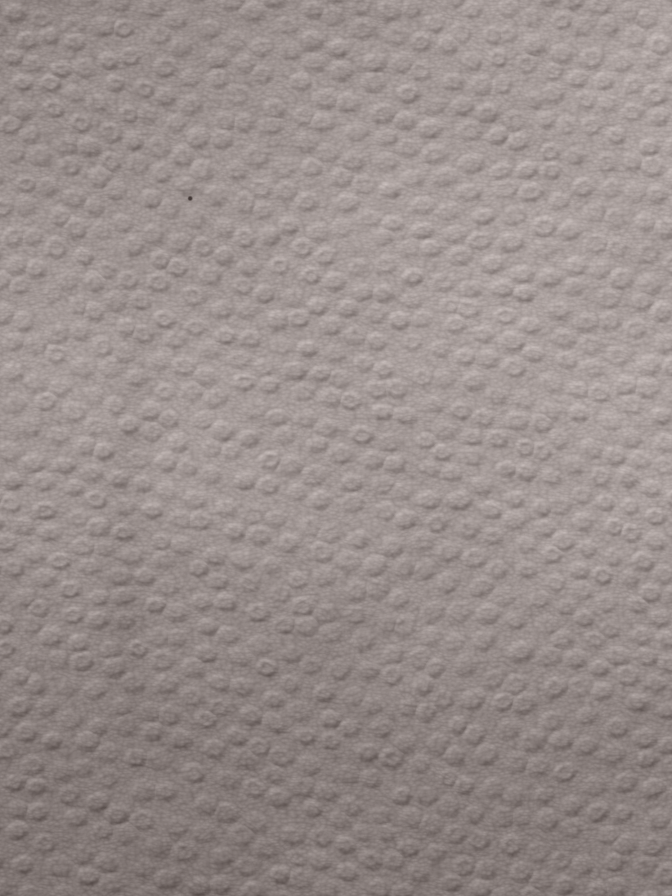
Reproduce this texture procedurally as a WebGL 1 fragment shader.

```glsl
precision highp float;
uniform vec2 u_resolution;

const vec2 DOT_GRID = vec2(23.0, 26.0);
const vec2 LIGHT_DIR = vec2(-0.40, 0.917);
const vec3 PAPER_TINT = vec3(0.0, -0.040, -0.050);

vec2 hash2(vec2 cell) {
  vec2 k = vec2(dot(cell, vec2(127.1, 311.7)), dot(cell, vec2(269.5, 183.3)));
  return fract(sin(k) * 43758.547);
}

// Distance to the nearest scattered point
float cellular(vec2 p) {
  vec2 base = floor(p);
  float nearest = 2.0;
  for (int j = -1; j <= 1; j++) {
    for (int i = -1; i <= 1; i++) {
      vec2 cell = base + vec2(float(i), float(j));
      nearest = min(nearest, length(cell + hash2(cell) - p));
    }
  }
  return nearest;
}

// Soft irregular undulation, about -1 to 1
float waves(vec2 p) {
  float a = sin(p.x + 1.7 * sin(p.y * 0.7 + 0.4));
  float b = sin(p.y * 1.3 + 1.4 * sin(p.x * 0.8 + 2.1));
  float c = sin((p.x + p.y) * 1.9 + 1.2 * a);
  return 0.4 * a + 0.4 * b + 0.2 * c;
}

// One embossed dome, with an optional sunken top
float dome(vec2 offset, float radius, float dimple) {
  float d = length(offset * vec2(0.92, 1.1)) / radius;
  float body = smoothstep(1.25, 0.45, d);
  return body - dimple * smoothstep(0.80, 0.25, d);
}

// Staggered, jittered, slanting rows of domes
float embossing(vec2 p) {
  vec2 bend = vec2(waves(p * 7.0), waves(p.yx * 6.0 + 3.0));
  vec2 q = (p + 0.016 * bend) * DOT_GRID;
  q += vec2(-0.24 * q.y, 0.30 * q.x);
  float height = 0.0;
  for (int j = -1; j <= 1; j++) {
    float row = floor(q.y) + float(j);
    float stagger = 0.5 * mod(row, 2.0);
    for (int i = -1; i <= 1; i++) {
      vec2 cell = vec2(floor(q.x - stagger) + float(i), row);
      vec2 jitter = 0.46 * (hash2(cell) - 0.5);
      vec2 local = q - cell - vec2(stagger + 0.5, 0.5) - jitter;
      vec2 offset = vec2(local.x + 0.24 * local.y, local.y - 0.30 * local.x);
      offset /= 1.07 * DOT_GRID;
      vec2 kind = hash2(cell + 57.0);
      float radius = mix(0.0135, 0.0165, kind.x);
      float dimple = 0.45 * smoothstep(0.45, 0.95, kind.y);
      float strength = mix(0.55, 1.0, hash2(cell + 91.0).x);
      height = max(height, strength * dome(offset, radius, dimple));
    }
  }
  return height;
}

float surface(vec2 p) {
  float wrinkles = 0.24 * waves(p * vec2(42.0, 70.0));
  return embossing(p) + wrinkles + 0.6 * waves(p * 21.0 + 5.0);
}

// Brightness of slopes facing the light
float relief(vec2 p, float span) {
  vec2 halfStep = 0.5 * span * LIGHT_DIR;
  return surface(p - halfStep) - surface(p + halfStep);
}

// Fine, mostly horizontal paper fibres
float fibres(vec2 p) {
  vec2 bent = p + 0.003 * vec2(waves(p * 40.0), waves(p * 55.0));
  float strands = cellular(bent * vec2(80.0, 190.0));
  float grain = cellular(bent.yx * vec2(190.0, 150.0) + 17.0);
  return 0.55 * strands + 0.45 * grain - 0.46;
}

// Broad light falloff over the sheet
float illumination(vec2 uv) {
  float light = mix(0.505, 0.648, smoothstep(0.0, 0.6, uv.y));
  light -= 0.070 * smoothstep(0.6, 1.0, uv.y) * (1.0 - uv.x);
  return light + 0.035 * (uv.x - 0.5);
}

// Faint upright fold
float crease(vec2 uv, float centre, float width) {
  float d = (uv.x - centre - 0.012 * sin(uv.y * 13.0)) / width;
  float extent = smoothstep(0.12, 0.3, uv.y) * smoothstep(0.75, 0.5, uv.y);
  return exp(-d * d) * extent;
}

float speck(vec2 p, vec2 centre, float radius) {
  return smoothstep(radius * 1.4, radius * 0.4, length(p - centre));
}

void main() {
  vec2 uv = gl_FragCoord.xy / u_resolution;
  vec2 p = gl_FragCoord.xy / u_resolution.x;

  float slope = relief(p, 0.0045);
  float shade = slope * (slope < 0.0 ? 0.205 : 0.145);
  float value = illumination(uv) + shade - 0.135 * fibres(p);
  value += 0.014 * waves(p * 9.0 + 1.0);
  value -= 0.030 * crease(uv, 0.19, 0.03);

  vec3 colour = vec3(value) + PAPER_TINT;
  colour = mix(colour, vec3(0.26, 0.22, 0.21), speck(p, vec2(0.283, 1.038), 0.0035));
  gl_FragColor = vec4(colour, 1.0);
}
```
